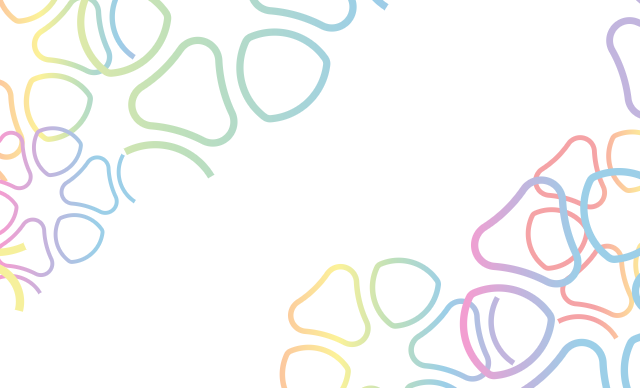
Reproduce this background procedurally as a Shadertoy shader.

```glsl
// Pastel rainbow outlines of six-petalled flowers scattered over a white ground.

const float PI = 3.14159265;
const float WIDTH = 768.0;       // design units across the canvas
const float HALF_STROKE = 2.35;  // in flower units
const int FLOWERS = 7;

// Centre (x, y down), scale, rotation; back to front
const vec4 PLACES[FLOWERS] = vec4[](
    vec4(9.0, 66.0, 1.36, 0.0),
    vec4(257.0, 5.0, 1.85, 0.0),
    vec4(50.0, 240.0, 1.0, 0.0),
    vec4(742.0, 266.0, 1.25, 0.0),
    vec4(460.0, 433.0, 1.4, 0.0),
    vec4(718.0, 367.0, 1.87, 0.0),
    vec4(889.0, 42.0, 1.75, -1.12));

// Rainbow position at the centre, and its change per unit to the right
const vec2 TINTS[FLOWERS] = vec2[](
    vec2(1.2, 0.021), vec2(3.2, 0.0043), vec2(5.15, -0.018),
    vec2(0.9, 0.032), vec2(2.85, 0.0154), vec2(3.65, -0.015),
    vec2(5.0, 0.0));

const vec3 RAINBOW[7] = vec3[](
    vec3(0.96, 0.64, 0.65),   // rose
    vec3(0.99, 0.79, 0.62),   // orange
    vec3(0.99, 0.95, 0.60),   // yellow
    vec3(0.75, 0.88, 0.73),   // green
    vec3(0.61, 0.81, 0.91),   // sky
    vec3(0.76, 0.71, 0.87),   // lavender
    vec3(0.95, 0.62, 0.82));  // pink

vec3 rainbow(float t) {
    float i = clamp(floor(t), 0.0, 5.0);
    return mix(RAINBOW[int(i)], RAINBOW[int(i) + 1], clamp(t - i, 0.0, 1.0));
}

vec2 turn(vec2 p, float angle) {
    float c = cos(angle), s = sin(angle);
    return vec2(c * p.x - s * p.y, s * p.x + c * p.y);
}

// Turn p into the nearest of n equal sectors, centred on the x axis
vec2 foldSector(vec2 p, float n) {
    float stepAngle = 2.0 * PI / n;
    return turn(p, -stepAngle * floor(atan(p.y, p.x) / stepAngle + 0.5));
}

// Signed distance to a triangle with curved sides; bulge < 0 makes them hollow
float curvedTriangle(vec2 p, float cornerRadius, float bulge) {
    vec2 q = foldSector(p, 3.0);
    q.y = abs(q.y);
    vec2 corner = cornerRadius * vec2(0.5, 0.8660254);
    float bend = (corner.y * corner.y + bulge * bulge) / (2.0 * bulge);
    vec2 centre = vec2(corner.x + bulge - bend, 0.0);
    vec2 toCorner = corner - centre, toPoint = q - centre;
    float side = toCorner.x * toPoint.y - toCorner.y * toPoint.x;
    if (side * sign(bend) < 0.0) {
        return sign(bend) * (length(toPoint) - abs(bend));
    }
    return length(q - corner);
}

// Arc stroke about the x axis, with square ends
float arcStroke(vec2 p, float radius, float halfAngle, float halfWidth) {
    p.y = abs(p.y);
    float beyondEnd = dot(p, vec2(-sin(halfAngle), cos(halfAngle)));
    return max(abs(length(p) - radius) - halfWidth, beyondEnd);
}

// Hollow and round petals alternate; two loose arcs lie outside
float flower(vec2 p) {
    float sector = PI / 3.0, firstAngle = 1.85;
    float k = floor((atan(p.y, p.x) - firstAngle) / sector + 0.5);
    vec2 q = turn(p, -firstAngle - k * sector);
    vec2 petal = q - vec2(62.0, 0.0);
    bool hollow = mod(k, 2.0) < 0.5;
    float d = hollow ? curvedTriangle(petal, 23.3, -2.0) - 13.7
                     : curvedTriangle(petal, 24.7, 7.6) - 6.0;
    d = abs(d) - HALF_STROKE;
    float index = mod(k, 6.0);
    if (index < 0.5 || abs(index - 4.0) < 0.5) {
        d = min(d, arcStroke(vec2(138.8 - q.x, q.y), 42.3, 0.755, HALF_STROKE));
    }
    return d;
}

float coverage(float d, float pixel) {
    return clamp(0.5 - d / pixel, 0.0, 1.0);
}

void mainImage(out vec4 fragColor, in vec2 fragCoord) {
    float pixel = WIDTH / iResolution.x;
    vec2 p = vec2(fragCoord.x, iResolution.y - fragCoord.y) * pixel;
    vec3 color = vec3(1.0);

    // Flowers, each with its own stretch of the rainbow
    for (int i = 0; i < FLOWERS; i++) {
        vec4 place = PLACES[i];
        vec2 q = p - place.xy;
        float d = flower(turn(q, -place.w) / place.z) * place.z;
        float hue = TINTS[i].x + TINTS[i].y * q.x;
        hue = TINTS[i].y < 0.0 ? clamp(hue, 4.0, 6.0) : clamp(hue, 0.0, 5.0);
        color = mix(color, rainbow(hue), coverage(d, pixel));
    }

    // Cut yellow strokes at the left edge
    float hook = arcStroke(turn(p - vec2(-20.0, 362.0), 0.52), 44.0, 0.77, 5.0);
    float stub = arcStroke(turn(p - vec2(-6.0, 215.0), -0.5 * PI), 88.0, 0.42, 4.5);
    color = mix(color, rainbow(2.1), coverage(min(hook, stub), pixel));

    fragColor = vec4(color, 1.0);
}
```
